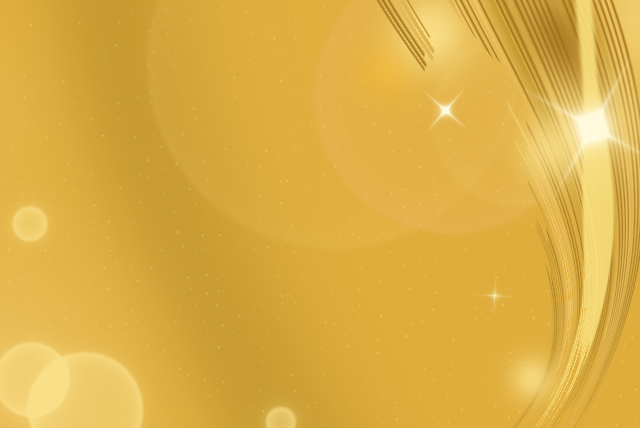
Reproduce this background procedurally as a Shadertoy shader.

```glsl
#define STRANDS 40.0
#define SPECK_CELLS 30.0
#define SPECK_SIZE 0.0022
#define FLARE vec2(1.385, 0.703)

const vec3 BRONZE = vec3(0.62, 0.43, 0.09);
const vec3 OCHRE = vec3(0.78, 0.605, 0.19);
const vec3 GOLD = vec3(0.875, 0.68, 0.235);
const vec3 HONEY = vec3(0.93, 0.77, 0.39);
const vec3 CREAM = vec3(0.99, 0.90, 0.57);
const vec3 IVORY = vec3(1.0, 0.98, 0.86);

float hash(vec2 p) {
    p = fract(p * vec2(123.34, 456.21));
    p += dot(p, p + 45.32);
    return fract(p.x * p.y);
}

float glow(vec2 p, vec2 center, float radius) {
    vec2 d = (p - center) / radius;
    return exp(-dot(d, d));
}

// Faint lens disc, brightest along its rim
float lens(vec2 p, vec2 center, float radius) {
    float d = length(p - center) - radius;
    float inside = 1.0 - smoothstep(-0.008, 0.012, d);
    return inside * (0.3 + 0.7 * exp(min(d, 0.0) * 18.0));
}

float bokeh(vec2 p, vec2 center, float radius) {
    float d = length(p - center) - radius;
    float disc = 1.0 - smoothstep(-0.005, 0.006, d);
    return disc * (0.5 + 0.2 * exp(min(d, 0.0) * 50.0)) + 0.3 * exp(-abs(d) * 55.0);
}

float star(vec2 p, vec2 center, float size, float angle) {
    float c = cos(angle), s = sin(angle);
    vec2 q = abs(mat2(c, s, -s, c) * (p - center)) / size;
    vec2 taper = max(1.0 - q, 0.0);
    vec2 rays = exp(-q.yx * 22.0 / (taper + 0.15)) * taper;
    return rays.x + rays.y + 0.6 * exp(-dot(q, q) * 30.0);
}

vec3 backdrop(vec2 p) {
    float fold = p.x - 0.25 - 0.38 * pow(max(1.0 - p.y, 0.0), 1.5);
    vec3 col = mix(GOLD, OCHRE, exp(-fold * fold / (fold < 0.0 ? 0.025 : 0.05)));
    col = mix(col, HONEY, 0.75 * glow(p, vec2(-0.05, 0.1), 0.36));
    col = mix(col, HONEY, 0.3 * glow(p, vec2(-0.08, 0.75), 0.22));
    return mix(col, CREAM, 0.6 * glow(p, vec2(1.53, 0.96), 0.17));
}

float specks(vec2 p, float px) {
    vec2 cell = floor(p * SPECK_CELLS);
    float seed = hash(cell + 3.7);
    vec2 spot = 0.15 + 0.7 * vec2(hash(cell + 11.3), hash(cell + 27.9));
    float d = length(p - (cell + spot) / SPECK_CELLS);
    float size = SPECK_SIZE * (0.4 + 0.6 * hash(cell + 5.1));
    return step(0.35, seed) * seed * (1.0 - smoothstep(size - px, size + px, d));
}

// Sweeping metallic brush stroke: rgb and coverage
vec4 brush(vec2 p, float px) {
    float t = 1.0 - p.y;
    float left = 0.873 + t * (0.6 + t * (0.6 - 0.88 * t));
    float right = 1.435 + t * (0.35 - t * (0.38 + 0.05 * t));
    float width = right - left;
    float u = (p.x - left) / width;
    float strand = floor(u * STRANDS);
    float f = fract(u * STRANDS);
    float aa = STRANDS * px / width;
    float r1 = hash(vec2(strand, 4.3));
    float r2 = hash(vec2(strand, 19.7));

    // Ragged outline, with a short separate tuft on the upper left
    float soft = px / width;
    float start = mix(0.31, 0.38, smoothstep(0.0, 0.2, t));
    start *= 1.0 - smoothstep(0.2, 0.72, t);
    start += (r1 - 0.5) * 0.16 * smoothstep(0.05, 0.3, t);
    float body = smoothstep(-soft, soft, u - start) * step(0.0, u);
    float tuft = step(0.0, u) * (1.0 - smoothstep(0.14, 0.15, u));
    tuft *= 1.0 - smoothstep(-px, px, t - 0.2 + u * 0.5 + r1 * 0.05);
    float cover = max(body, tuft) * (1.0 - smoothstep(1.0 - soft, 1.0, u));

    // Bristles part near both ends and along the left flank
    float part = max(smoothstep(0.62, 1.0, t), 0.75 * (1.0 - smoothstep(0.3, 0.65, u)));
    float gap = part * (0.25 + 0.6 * r2);
    cover *= smoothstep(gap - aa, gap + aa, f + 0.001 + aa * (1.0 - part));
    cover *= 1.0 - smoothstep(0.0, 0.04, t - 0.8 - 0.35 * r1 + 0.12 * u);

    // Long tonal bands, a pale ribbon and thin dark grooves
    float tone = 0.5 + 0.3 * sin(u * 21.0 + t * 4.0) + 0.35 * (r2 - 0.5);
    vec3 col = mix(OCHRE, HONEY + 0.03, clamp(tone, 0.0, 1.0));
    col = mix(col, BRONZE, 0.75 * glow(vec2(u, t), vec2(0.7, 0.1), 0.12));
    float ribbon = abs(u - mix(0.87, 0.38, t)) - 0.035 - 0.1 * smoothstep(0.15, 0.6, t);
    ribbon = 1.0 - smoothstep(-0.015, 0.015, ribbon);
    float groove = 1.0 - smoothstep(0.2 - aa, 0.2 + aa, abs(f - 0.5));
    groove *= smoothstep(0.4, 0.5, r1) * (1.0 - 0.65 * smoothstep(0.6, 0.9, t));
    col = mix(col, BRONZE, groove * 0.8);
    col = mix(col, CREAM - vec3(0.02, 0.03, 0.09), ribbon * 0.9);
    col = mix(col, BRONZE, 0.65 * tuft * (1.0 - smoothstep(0.0, 0.08, u)));
    return vec4(col, cover);
}

void mainImage(out vec4 fragColor, in vec2 fragCoord) {
    float px = 1.0 / iResolution.y;
    vec2 p = fragCoord * px;
    vec3 col = backdrop(p);

    // Overlapping lens circles and their warm tint
    col = mix(col, HONEY, 0.22 * lens(p, vec2(0.78, 0.855), 0.434));
    col = mix(col, vec3(0.92, 0.72, 0.4), 0.38 * lens(p, vec2(1.055, 0.775), 0.318));
    col = mix(col, HONEY, 0.25 * lens(p, vec2(1.21, 0.72), 0.2));
    col = mix(col, vec3(0.96, 0.73, 0.2), 0.6 * glow(p, vec2(0.9, 0.83), 0.06));
    col = mix(col, CREAM, 0.45 * specks(p, px));
    col = mix(col, CREAM, 0.85 * glow(p, vec2(1.006, 0.922), 0.09));

    vec4 stroke = brush(p, px);
    col = mix(col, stroke.rgb, stroke.a);

    // Soft discs
    float discs = bokeh(p, vec2(0.07, 0.477), 0.04) + bokeh(p, vec2(0.074, 0.113), 0.086);
    discs += bokeh(p, vec2(0.2, 0.043), 0.133) + bokeh(p, vec2(0.656, 0.014), 0.034);
    col = mix(col, CREAM, min(discs * 0.75, 0.85));

    // Highlights and star glints
    col = mix(col, CREAM, 0.75 * glow(p, vec2(1.244, 0.115), 0.05));
    col = mix(col, CREAM, 0.7 * glow(p, vec2(1.29, 0.65), 0.07));
    col = mix(col, CREAM, 0.7 * glow(p, FLARE, 0.11));
    float glints = star(p, vec2(1.041, 0.742), 0.075, 0.72);
    glints += 0.4 * star(p, vec2(1.156, 0.309), 0.055, 0.05);
    glints += 0.8 * star(p, FLARE, 0.2, 0.5) + glow(p, FLARE, 0.04);
    col = mix(col, IVORY, clamp(glints, 0.0, 1.0));
    fragColor = vec4(col, 1.0);
}
```
